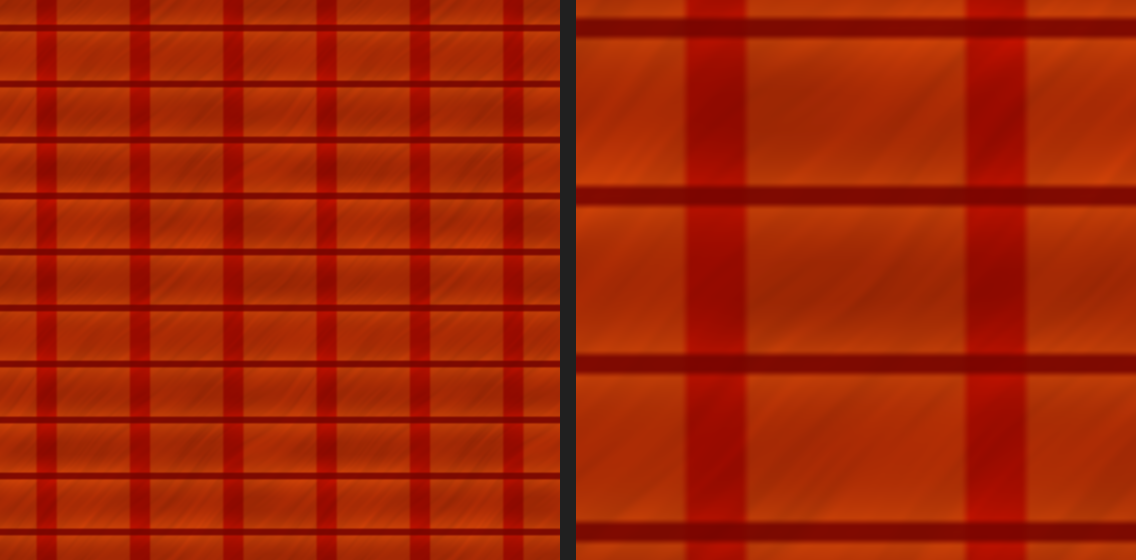
Left, the full canvas; right, a detail of the centre.
Give the GLSL for this pattern, as a Shadertoy shader.

```glsl
// Woven plaid: broad red vertical bands and thin dark horizontal lines on orange cloth.
// Each row is shaded from bright edges to a darker middle, then brushed with slanted
// fibres made of sheared value noise. All noise wraps, so the canvas tiles.

const vec2  REPEATS      = vec2(6.0, 10.0);  // bands across, lines down
const float BAND_HALF    = 0.108;            // half widths, in cells
const float LINE_HALF    = 0.060;
const float BAND_SOFT    = 0.020;            // edge softness, in cells
const float LINE_SOFT    = 0.028;
const float WEAR_TILES   = 2.0;              // repeats of the wear per canvas
const vec2  FIBRE_GRID   = vec2(34.0, 7.0);  // noise cells across and along fibres
const float FIBRE_BEND   = 0.035;
const float FIBRE_DEPTH  = 0.15;
const float BLOTCH_DEPTH = 0.07;
const float ROW_WOBBLE   = 0.14;

const vec3 CLOTH_DARK  = vec3(0.645, 0.160, 0.018);
const vec3 CLOTH_LIGHT = vec3(0.795, 0.270, 0.032);
const vec3 BAND_DARK   = vec3(0.585, 0.042, 0.000);
const vec3 BAND_LIGHT  = vec3(0.760, 0.075, 0.000);
const vec3 LINE_COLOR  = vec3(0.465, 0.015, 0.000);
const float LINE_COVER = 0.90;

float hash(vec2 p) {
    return fract(sin(dot(p, vec2(127.1, 311.7))) * 43758.5453);
}

// Value noise in 0..1 that wraps after a whole number of cells
float wrapNoise(vec2 p, vec2 period) {
    vec2 i = floor(p), f = fract(p);
    f = f * f * (3.0 - 2.0 * f);
    vec2 a = mod(i, period), b = mod(i + 1.0, period);
    return mix(mix(hash(a), hash(vec2(b.x, a.y)), f.x),
               mix(hash(vec2(a.x, b.y)), hash(b), f.x), f.y);
}

// Fibres leaning to the right: the shear keeps whole periods on both axes
float fibres(vec2 p) {
    float sum = 0.0, weight = 0.6;
    vec2 grid = FIBRE_GRID;
    for (int k = 0; k < 2; k++) {
        sum += weight * (wrapNoise(vec2(p.x - p.y, p.y) * grid, grid) - 0.5);
        grid *= 2.0;
        weight *= 0.5;
    }
    return sum;
}

// Coverage of a soft stripe at distance d from its centre
float stripe(float d, float halfWidth, float soft) {
    return 1.0 - smoothstep(halfWidth - soft, halfWidth + soft, d);
}

void mainImage(out vec4 fragColor, in vec2 fragCoord) {
    vec2 uv = fragCoord / iResolution.xy;
    vec2 fromCentre = abs(fract(uv * REPEATS) - 0.5);
    vec2 pixel = REPEATS / iResolution.xy;

    // Wear: broad blotches, bent fibres
    vec2 p = uv * WEAR_TILES;
    float bend = wrapNoise(p * 5.0, vec2(5.0)) - 0.5;
    float blotch = wrapNoise(p * vec2(5.0, 12.0) + 0.37, vec2(5.0, 12.0)) - 0.5;
    float fibre = fibres(p + FIBRE_BEND * vec2(bend, -bend));

    // Row shading: bright beside the lines, dark halfway between them
    float toMiddle = 1.0 - 2.0 * fromCentre.y;
    float sheen = toMiddle * toMiddle;
    sheen = clamp(sheen + ROW_WOBBLE * blotch * (1.0 - sheen), 0.0, 1.0);

    // Cloth, then bands, then lines
    float band = stripe(fromCentre.x, BAND_HALF, max(BAND_SOFT, pixel.x));
    float line = stripe(fromCentre.y, LINE_HALF, max(LINE_SOFT, pixel.y));
    vec3 color = mix(mix(CLOTH_DARK, CLOTH_LIGHT, sheen),
                     mix(BAND_DARK, BAND_LIGHT, sheen), band);
    color = mix(color, LINE_COLOR, line * LINE_COVER);

    // Fibres fade a little under the lines
    float wear = FIBRE_DEPTH * fibre + BLOTCH_DEPTH * blotch;
    color *= 1.0 + wear * (1.0 - 0.5 * line);
    fragColor = vec4(clamp(color, 0.0, 1.0), 1.0);
}
```
